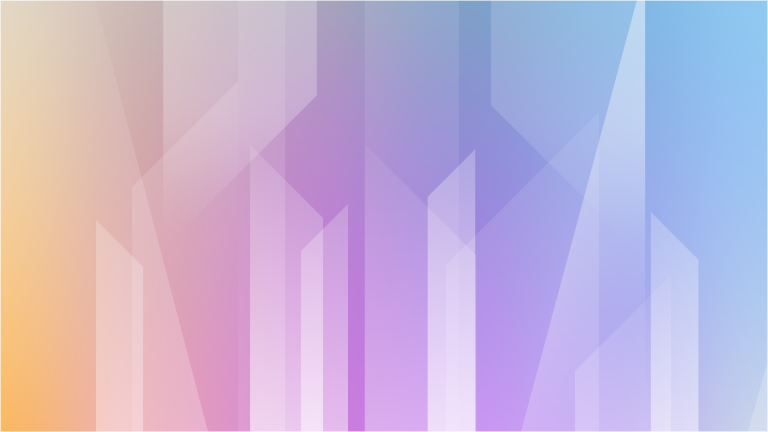
Reproduce this background procedurally as a WebGL 2 fragment shader.

```glsl
#version 300 es
precision highp float;

uniform vec2 u_resolution;
out vec4 fragColor;

// Colour stops, left to right, for three heights
const vec3 TOP[6] = vec3[6](
    vec3(.90, .86, .78), vec3(.78, .71, .70), vec3(.68, .64, .73),
    vec3(.48, .62, .77), vec3(.48, .71, .88), vec3(.57, .80, .95));
const vec3 MIDDLE[6] = vec3[6](
    vec3(.97, .83, .59), vec3(.83, .62, .66), vec3(.76, .51, .82),
    vec3(.60, .51, .86), vec3(.60, .65, .92), vec3(.64, .79, .95));
const vec3 BOTTOM[6] = vec3[6](
    vec3(.99, .74, .35), vec3(.90, .58, .67), vec3(.81, .49, .86),
    vec3(.75, .49, .94), vec3(.72, .63, .95), vec3(.80, .86, .91));

// Rising shards: left, right, top at the left side, slope of the top
const vec4 SHARDS[11] = vec4[11](
    vec4(2.00, 2.98, 4.42, -1), vec4(2.75, 4.96, 5.10, 1),
    vec4(4.96, 5.94, 9.50, 0), vec4(5.21, 6.73, 5.98, -1),
    vec4(6.27, 7.25, 3.77, 1), vec4(7.60, 9.92, 6.00, -1),
    vec4(8.91, 9.90, 4.90, 1), vec4(9.29, 12.48, 3.48, 1),
    vec4(11.98, 13.98, 1.27, 1), vec4(13.56, 14.55, 4.58, -1),
    vec4(7.60, 9.56, 9.50, 0));
// Opacity of each shard at its foot and at its peak
const vec2 OPACITY[11] = vec2[11](
    vec2(.34, .20), vec2(.10, .14), vec2(.18, .07), vec2(.58, .10),
    vec2(.48, .20), vec2(.33, .04), vec2(.60, .24), vec2(.16, .08),
    vec2(.25, .05), vec2(.48, .22), vec2(.05, .10));

float pixel;

float edge(float d) {
    return clamp(d / pixel + .5, 0., 1.);
}

float column(float x, float left, float right) {
    return edge(x - left) * edge(right - x);
}

// Signed distance below a sloped line
float below(vec2 p, float x0, float y0, float slope) {
    return (y0 + slope * (p.x - x0) - p.y) / sqrt(1. + slope * slope);
}

vec3 backdrop(vec2 uv) {
    vec3 sum = vec3(0);
    float total = 0., t = uv.y;
    for (int i = 0; i < 6; i++) {
        float d = uv.x * 5. - float(i);
        float w = exp(-2.2 * d * d);
        sum += w * (TOP[i] * t * (2. * t - 1.) + MIDDLE[i] * 4. * t * (1. - t)
                  + BOTTOM[i] * (1. - t) * (1. - 2. * t));
        total += w;
    }
    return sum / total;
}

void lighten(inout vec3 color, float amount) {
    color = mix(color, vec3(1), amount);
}

void main() {
    vec2 uv = gl_FragCoord.xy / u_resolution;
    vec2 p = uv * vec2(16, 9);
    pixel = 16. / u_resolution.x;
    vec3 color = backdrop(uv);

    // Wide slanted sheet on the left
    float slant = (1.98 + (9. - p.y) * .2616 - p.x) / 1.034;
    lighten(color, edge(slant) * mix(.24, .06, uv.y) * smoothstep(0., 3., p.x));

    // Panels hanging from the top
    float hanging = column(p.x, 3.40, 6.60) * edge(-below(p, 3.40, 3.81, 1.));
    lighten(color, hanging * .25 * smoothstep(3.8, 7.2, p.y));
    hanging = column(p.x, 10.23, 13.44) * edge(-below(p, 10.23, 6.81, -1.));
    lighten(color, hanging * .15 * smoothstep(3.6, 6.8, p.y));

    // Tall blade on the right
    float blade = (p.x - 13.27 + (9. - p.y) * .2685) / 1.035;
    float fade = mix(exp(-blade * .7), 1., smoothstep(2., 7., p.y));
    lighten(color, edge(blade) * edge(13.44 - p.x) * fade * mix(.20, .40, uv.y)
                 * smoothstep(-3., 4., p.y + (13.44 - p.x) * 2.));

    // Shards rising from the bottom
    for (int i = 0; i < 11; i++) {
        vec4 s = SHARDS[i];
        float peak = s.z + max(0., s.w * (s.y - s.x));
        float shape = column(p.x, s.x, s.y) * edge(below(p, s.x, s.z, s.w));
        lighten(color, shape * mix(OPACITY[i].x, OPACITY[i].y, clamp(p.y / peak, 0., 1.)));
    }

    // Corner sliver and thin frame
    lighten(color, edge((p.x - 15.58 - p.y * .28) / 1.04) * .2);
    vec2 border = min(p, vec2(16, 9) - p);
    lighten(color, .6 * edge(.02 - min(border.x, border.y)));

    fragColor = vec4(color, 1);
}
```
